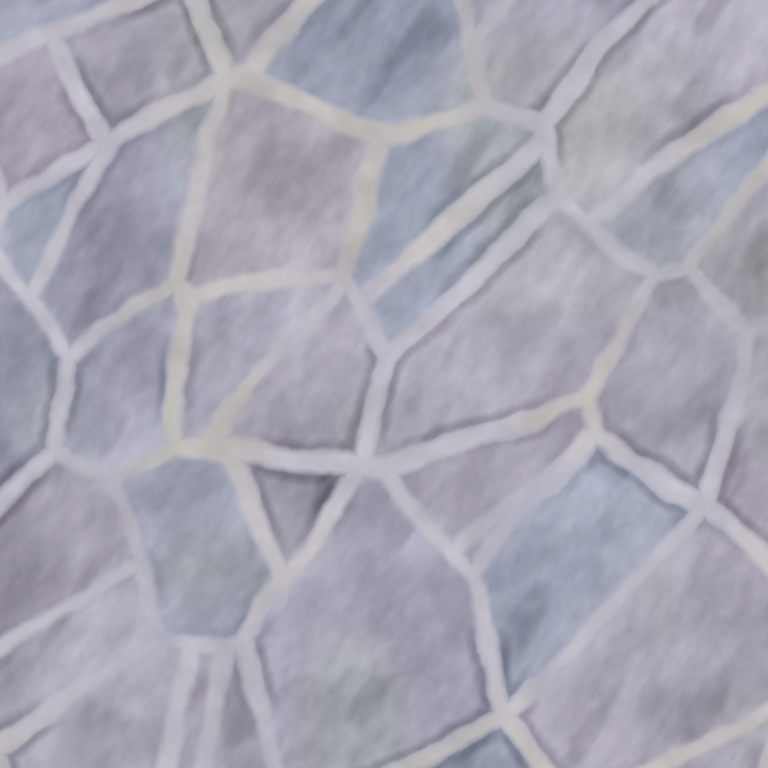
A Shadertoy shader for this texture:

```glsl
const vec2 GRAIN_DIR = vec2(0.55, 0.835);
const vec2 CROSS_DIR = vec2(0.835, -0.55);

struct Stone {
    float edge;   // distance to the nearest joint, in canvas units
    vec2 id;
    float bulk;   // 0 for small shards, 1 for large slabs
};

vec3 hash3(vec2 p) {
    vec3 q = fract(p.xyx * vec3(0.1031, 0.1030, 0.0973));
    q += dot(q, q.yxz + 33.33);
    return fract((q.xxy + q.yzz) * q.zyx);
}

float noise(vec2 p) {
    vec2 i = floor(p), f = fract(p);
    f = f * f * (3.0 - 2.0 * f);
    float low = mix(hash3(i).x, hash3(i + vec2(1, 0)).x, f.x);
    float high = mix(hash3(i + vec2(0, 1)).x, hash3(i + vec2(1, 1)).x, f.x);
    return mix(low, high, f.y);
}

// Layered noise centred on zero
float fbm(vec2 p) {
    float sum = 0.0, amp = 0.5;
    for (int i = 0; i < 4; i++) {
        sum += amp * (noise(p) - 0.5);
        p = mat2(1.6, 1.2, -1.2, 1.6) * p + 7.3;
        amp *= 0.5;
    }
    return sum;
}

vec2 site(vec2 cell) {
    return cell + 0.06 + 0.88 * hash3(cell).xy;
}

float weight(vec2 cell, float spread) {
    return spread * hash3(cell).z;
}

// Weighted Voronoi slabs, some of them split once by a straight crack
Stone paving(vec2 p, mat2 slabFrame, float spread, float splitShare) {
    vec2 q = p * slabFrame, home = floor(q), own = home;
    float best = 1e5;
    for (int y = -2; y <= 2; y++)
    for (int x = -2; x <= 2; x++) {
        vec2 cell = home + vec2(x, y), d = site(cell) - q;
        float power = dot(d, d) - weight(cell, spread);
        if (power < best) { best = power; own = cell; }
    }

    vec2 centre = site(own);
    float edge = 1e5;
    for (int y = -2; y <= 2; y++)
    for (int x = -2; x <= 2; x++) {
        if (x == 0 && y == 0) continue;
        vec2 cell = own + vec2(x, y), s = site(cell), d = s - q;
        float gap = dot(d, d) - weight(cell, spread) - best;
        edge = min(edge, 0.5 * gap / length(slabFrame * (s - centre)));
    }

    float bulk = hash3(own).z;
    vec3 split = hash3(own + 71.7);
    if (split.x < splitShare) {
        float angle = 6.2832 * split.y;
        vec2 normal = vec2(cos(angle), sin(angle));
        float side = dot(q - centre, normal) - 0.26 * split.z;
        edge = min(edge, abs(side) / length(slabFrame * normal));
        own += side > 0.0 ? 31.3 : 0.0;
        bulk *= side > 0.0 ? 0.4 : 1.0;
    }
    return Stone(edge, own, bulk);
}

vec3 stoneColor(vec2 p, Stone stone) {
    vec3 mauve = vec3(0.645, 0.625, 0.685);
    vec3 blue = vec3(0.595, 0.625, 0.705);
    vec3 sage = vec3(0.635, 0.650, 0.655);
    vec3 rose = vec3(0.670, 0.625, 0.655);
    vec3 pick = hash3(stone.id + 13.1);

    vec3 color = mix(mauve, blue, 0.75 * smoothstep(0.45, 0.9, pick.x));
    color = mix(color, rose, 0.6 * smoothstep(0.8, 0.95, pick.y));
    color = mix(color, sage, 0.65 * smoothstep(0.5, 0.8, noise(p * 5.0 + 3.7)));
    color += 0.05 * (pick.z - 0.5) + 0.045 * (stone.bulk - 0.45);

    // Cleavage streaks, broad stains and fine pitting
    vec2 along = vec2(dot(p, GRAIN_DIR), dot(p, CROSS_DIR));
    color += 0.17 * fbm(along * vec2(13.0, 27.0));
    color += 0.13 * fbm(p * 5.0 + 19.0);
    color += 0.09 * fbm(along * vec2(45.0, 75.0) + 5.0);
    float scar = smoothstep(0.68, 0.92, noise(along * vec2(9.0, 26.0) + 41.0));
    return color - 0.065 * scar;
}

vec3 mortarColor(vec2 p) {
    vec3 pale = vec3(0.745, 0.730, 0.775);
    vec3 cream = vec3(0.750, 0.735, 0.725);
    vec3 color = mix(pale, cream, smoothstep(0.5, 0.85, noise(p * 4.0 + 8.0)));
    return color + 0.13 * fbm(p * 24.0) + 0.07 * fbm(p * 9.0 + 2.0);
}

void mainImage(out vec4 fragColor, in vec2 fragCoord) {
    vec2 p = fragCoord / iResolution.y;
    mat2 slabFrame = mat2(GRAIN_DIR * 3.5, CROSS_DIR * 4.7);

    // Slightly wavering joints
    vec2 bend = vec2(fbm(p * 6.0), fbm(p * 6.0 + 50.0));
    vec2 chip = vec2(fbm(p * 30.0 + 9.0), fbm(p * 30.0 + 77.0));
    Stone stone = paving(p + 0.035 * bend + 0.010 * chip + 2.35, slabFrame, 0.32, 0.45);

    float halfWidth = 0.011 + 0.012 * fbm(p * 7.0 + 30.0);
    float outside = stone.edge - halfWidth;
    float mortar = 1.0 - smoothstep(-0.006, 0.006, outside);
    float wear = mix(0.7, 1.0, smoothstep(0.2, 0.5, noise(p * 6.0 + 60.0)));

    // Patchy shadow at the foot of each joint, and a faint dusty rim
    float shade = smoothstep(0.0, 0.006, outside) * (1.0 - smoothstep(0.007, 0.02, outside));
    shade *= smoothstep(0.4, 0.75, noise(p * 8.0 + 15.0));
    float dust = 1.0 - smoothstep(0.0, 0.035, outside);

    vec3 color = stoneColor(p, stone) + 0.02 * dust - 0.12 * shade;
    color = mix(color, mortarColor(p), mortar * wear);
    fragColor = vec4(clamp(color, 0.0, 1.0), 1.0);
}
```
